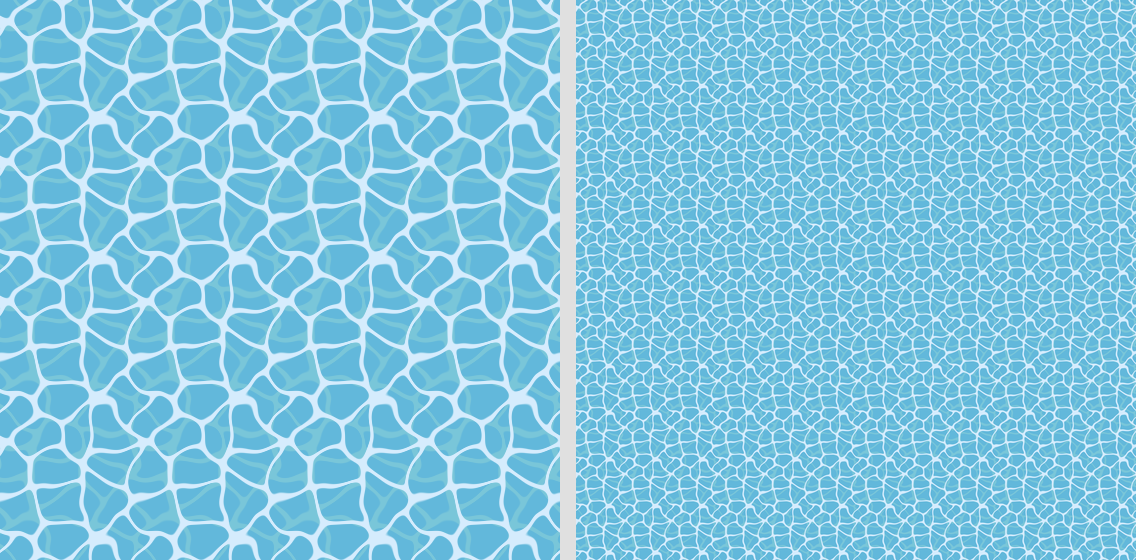
Left, the tile; right, the same tile 3 across and 3 down.
Give the GLSL for this pattern, as a WebGL 1 fragment shader.

```glsl
precision highp float;
// Sunlit pool water: a pale, wavy net of light over blue, with a fainter net below it.
// Each net is the rounded border of a wrapped Voronoi diagram, bent by wrapped noise,
// and one tile of it repeats a whole number of times in both directions.
uniform vec2 u_resolution;

const float TILES = 4.0;             // repeats across and down
const vec2 GRID = vec2(3.0, 4.0);    // Voronoi cells in one tile
const float JITTER = 0.80;           // scatter of the cell centres
const float ROUNDING = 62.0;         // lower fills the junctions more
const float LIGHT_WIDTH = 0.0135;    // half widths, in tiles
const float DEEP_WIDTH = 0.0100;
const float DEEP_SWELL = 0.0160;     // extra width where the deep net swells
const float RIPPLE = 0.085;          // noise bend of the lines
const float SWAY = 0.017;            // slower bend of the lines
const float LIGHT_SEED = 3.0;
const float DEEP_SEED = 11.0;
const vec3 WATER = vec3(0.385, 0.722, 0.858);
const vec3 DEEP_GLOW = vec3(0.475, 0.775, 0.850);
const vec3 LIGHT = vec3(0.835, 0.927, 0.992);
const float TAU = 6.28319;

vec2 hash2(vec2 p, float seed) {
  vec3 h = fract(vec3(p.xyx + seed * 1.37) * vec3(0.1031, 0.1030, 0.0973));
  h += dot(h, h.yzx + 33.33);
  return fract((h.xx + h.yz) * h.zy);
}

// Integer cell wrapped into one tile
vec2 wrapCell(vec2 cell, vec2 period) {
  return floor(mod(cell + 0.5, period));
}

// Two channels of value noise that wrap over one tile
vec2 wrappedNoise(vec2 p, float period, float seed) {
  p *= period;
  vec2 cell = floor(p);
  vec2 f = p - cell;
  f = f * f * (3.0 - 2.0 * f);
  vec2 n = vec2(period);
  vec2 a = hash2(wrapCell(cell, n), seed);
  vec2 b = hash2(wrapCell(cell + vec2(1.0, 0.0), n), seed);
  vec2 c = hash2(wrapCell(cell + vec2(0.0, 1.0), n), seed);
  vec2 d = hash2(wrapCell(cell + 1.0, n), seed);
  return mix(mix(a, b, f.x), mix(c, d, f.x), f.y);
}

vec2 bend(vec2 p, float seed) {
  vec2 sway = sin(TAU * vec2(3.0 * p.y + p.x, 3.0 * p.x - p.y) + seed);
  vec2 ripple = wrappedNoise(p, 6.0, seed + 20.0) - 0.5;
  return p + SWAY * sway + RIPPLE * ripple;
}

// Offset from p to the centre of a Voronoi cell, in tiles
vec2 toCentre(vec2 p, vec2 cell, float seed) {
  vec2 jitter = (hash2(wrapCell(cell, GRID), seed) - 0.5) * JITTER;
  return (cell + 0.5 + jitter) / GRID - p;
}

// Distance to the nearest cell border, with rounded corners
float netDistance(vec2 p, float seed) {
  vec2 base = floor(p * GRID);
  vec2 nearest = vec2(9.0);
  for (int j = -2; j <= 2; j++) {
    for (int i = -2; i <= 2; i++) {
      vec2 r = toCentre(p, base + vec2(float(i), float(j)), seed);
      if (dot(r, r) < dot(nearest, nearest)) nearest = r;
    }
  }
  float sum = 0.0;
  for (int j = -2; j <= 2; j++) {
    for (int i = -2; i <= 2; i++) {
      vec2 r = toCentre(p, base + vec2(float(i), float(j)), seed);
      vec2 gap = r - nearest;
      if (dot(gap, gap) > 0.00001) {
        float border = dot(0.5 * (r + nearest), normalize(gap));
        sum += exp(-ROUNDING * border);
      }
    }
  }
  return -log(max(sum, 0.000001)) / ROUNDING;
}

float netMask(vec2 p, float seed, float halfWidth, float soft) {
  float d = netDistance(bend(p, seed), seed);
  return 1.0 - smoothstep(halfWidth - soft, halfWidth + soft, d);
}

void main() {
  vec2 tile = fract(gl_FragCoord.xy / u_resolution * TILES);
  float soft = 0.7 * TILES / min(u_resolution.x, u_resolution.y);

  // Faint net whose lines swell and thin
  float swell = wrappedNoise(tile, 4.0, 50.0).x;
  float deep = netMask(tile, DEEP_SEED, DEEP_WIDTH + DEEP_SWELL * swell, soft);
  vec3 colour = mix(WATER, DEEP_GLOW, deep);

  // Bright net on top
  float light = netMask(tile, LIGHT_SEED, LIGHT_WIDTH, soft);
  colour = mix(colour, LIGHT, light);

  gl_FragColor = vec4(colour, 1.0);
}
```
